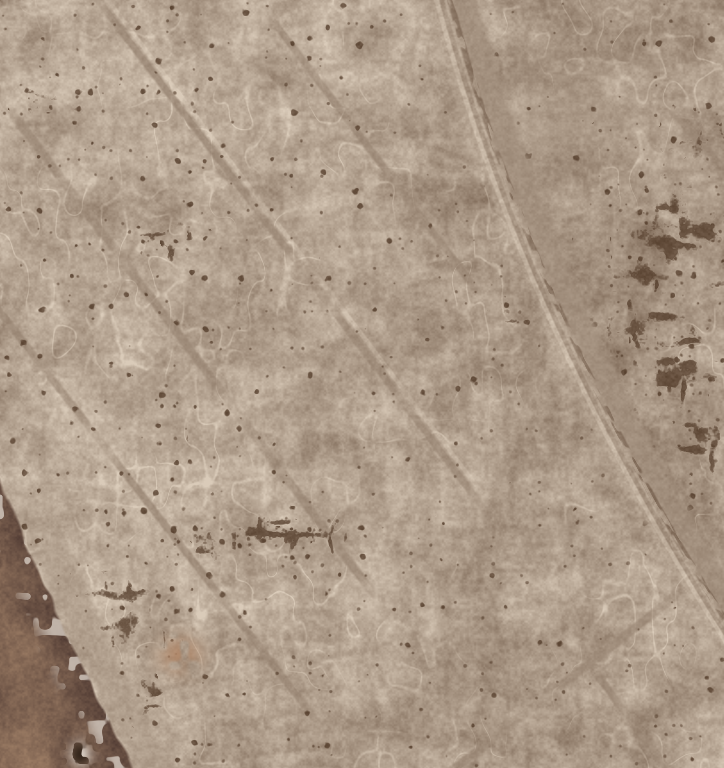
A WebGL 1 fragment shader for this texture:

```glsl
precision highp float;
// Dry, pale ground from above: a curved dirt road, straight wheel tracks, dark scrub
// and a brown field at the lower left. Layered value noise makes the soil, distance
// functions place the tracks, and jittered cells scatter the shrubs.

uniform vec2 u_resolution;

const vec3 SOIL_DARK = vec3(0.53, 0.45, 0.38);
const vec3 SOIL_PALE = vec3(0.82, 0.76, 0.69);
const vec3 SCRUB = vec3(0.34, 0.25, 0.18);
const vec3 FIELD_DARK = vec3(0.36, 0.27, 0.23);
const vec3 FIELD_TAN = vec3(0.59, 0.47, 0.38);
const vec3 CLAY = vec3(0.7, 0.52, 0.39);
const vec3 STONE = vec3(0.84, 0.8, 0.76);
const float MEAN_TONE = 0.53;
const float RUT = 0.0055;

vec2 p; // position in canvas heights, y measured down from the top

float hash(vec2 c) {
  vec3 q = fract(c.xyx * 0.1031);
  q += dot(q, q.yzx + 33.33);
  return fract((q.x + q.y) * q.z);
}

float noise(vec2 c) {
  vec2 i = floor(c), f = fract(c);
  f = f * f * (3.0 - 2.0 * f);
  return mix(mix(hash(i), hash(i + vec2(1, 0)), f.x),
             mix(hash(i + vec2(0, 1)), hash(i + vec2(1, 1)), f.x), f.y);
}

float fbm(vec2 c) {
  float sum = 0.0, amp = 0.533;
  for (int i = 0; i < 4; i++) {
    sum += amp * noise(c);
    c = mat2(1.6, 1.2, -1.2, 1.6) * c + 17.3;
    amp *= 0.5;
  }
  return sum;
}

// Soft elliptical weight around (x, y)
float spot(float x, float y, float rx, float ry) {
  vec2 d = (p - vec2(x, y)) / vec2(rx, ry);
  return exp(-dot(d, d));
}

// Line profile at distance d
float band(float d, float w) {
  return 1.0 - smoothstep(w * 0.5, w + 1.0 / u_resolution.y, abs(d));
}

// Worn straight track from (ax, ay) to (bx, by)
float track(float ax, float ay, float bx, float by, float w) {
  vec2 a = p - vec2(ax, ay), ab = vec2(bx - ax, by - ay);
  float h = clamp(dot(a, ab) / dot(ab, ab), 0.0, 1.0);
  float fade = smoothstep(0.0, 0.06, h) * smoothstep(1.0, 0.92, h);
  float worn = smoothstep(0.18, 0.58, noise(p * 23.0 + 5.0));
  return band(length(a - ab * h), w) * fade * (0.35 + 0.65 * worn);
}

// Round shrubs, one candidate per jittered cell
float shrubs(float cells, float chance) {
  vec2 id = floor(p * cells);
  float r = mix(0.07, 0.19, hash(id + 7.0));
  vec2 c = 0.25 + 0.5 * vec2(hash(id + 31.0), hash(id + 83.0));
  float d = length(fract(p * cells) - c) + 0.12 * (noise(p * 260.0) - 0.5);
  float aa = cells / u_resolution.y;
  return (1.0 - smoothstep(r - aa, r + aa, d)) * step(hash(id + 4.0), chance);
}

void main() {
  p = vec2(gl_FragCoord.x, u_resolution.y - gl_FragCoord.y) / u_resolution.y;
  vec2 warp = p + 0.018 * (vec2(noise(p * 30.0), noise(p * 30.0 + 41.0)) - 0.5);
  float road = 0.9 * (p.x - 0.573 - (0.262 + 0.225 * p.y) * p.y);
  float u = p.y - 0.625;
  float edge = 0.9 * (p.x - (0.4 + 0.18 * abs(u)) * u) + 0.006 * (noise(p * 45.0) - 0.5);
  float grain = 0.6 * noise(p * 210.0) + 0.4 * noise(p * 430.0) - 0.5;

  // Soil: broad patches, a loose square weave, grain and pale cracks
  float tone = MEAN_TONE + 0.45 * (fbm(p * 5.0 + 3.0) - 0.5);
  tone += 0.75 * (fbm(warp * 19.0) - 0.5) + 0.42 * grain;
  vec2 flat_ = vec2(24, 115);
  tone += 0.22 * (noise(warp * flat_) + noise(warp * flat_.yx + 9.0) - 1.0);
  float vein = abs(noise(warp * vec2(48, 34) + 60.0) - 0.5);
  tone += 0.28 * (1.0 - smoothstep(0.0, 0.07, vein)) * smoothstep(0.42, 0.66, fbm(p * 11.0 + 20.0));

  // Large light and dark areas
  tone += 0.12 * spot(0.1, 0.5, 0.25, 0.35) + 0.1 * spot(0.5, 0.64, 0.14, 0.16);
  tone -= 0.16 * spot(0.47, 0.42, 0.11, 0.08) + 0.1 * smoothstep(0.0, 0.05, road);
  tone = mix(tone, 0.44 + 0.25 * grain, 0.55 * spot(0.74, 0.15, 0.08, 0.08));

  // Straight wheel tracks and the arc at the upper right
  float ruts = track(0.12, -0.01, 0.64, 0.675, RUT);
  ruts = max(ruts, track(0.0, 0.126, 0.51, 0.805, RUT * 1.2));
  ruts = max(ruts, track(-0.02, 0.38, 0.425, 0.955, RUT));
  ruts = max(ruts, track(0.35, 0.02, 0.63, 0.39, RUT));
  ruts = max(ruts, track(0.58, 1.01, 0.89, 0.768, RUT * 1.2));
  ruts = max(ruts, track(0.775, 0.875, 0.875, 1.01, RUT));
  ruts = max(ruts, track(0.86, 0.128, 0.96, 0.24, RUT));
  float arc = 0.065 * (length((p - vec2(0.77, 0.13)) / vec2(0.112, 0.06)) - 1.0);
  ruts = max(ruts, 0.6 * band(arc, RUT) * step(p.y, 0.13) * step(p.x, 0.86));
  tone = mix(tone, 0.27 + 0.25 * grain, 0.8 * ruts);
  tone += 0.2 * track(0.128, -0.016, 0.648, 0.669, 0.003) * (1.0 - ruts);

  // Scrub: ragged strokes and round shrubs gather in a few places
  float dense = spot(0.9, 0.3, 0.09, 0.09) + spot(0.85, 0.46, 0.06, 0.1)
    + spot(0.91, 0.55, 0.04, 0.09) + 0.7 * spot(0.92, 0.16, 0.06, 0.03);
  dense += spot(0.34, 0.7, 0.13, 0.035) + spot(0.17, 0.79, 0.06, 0.07)
    + spot(0.224, 0.575, 0.02, 0.035) + spot(0.195, 0.9, 0.02, 0.035);
  dense += spot(0.23, 0.315, 0.05, 0.025) + 0.7 * spot(0.06, 0.14, 0.05, 0.025)
    + 0.7 * spot(0.665, 0.39, 0.02, 0.06);
  dense = min(dense, 1.0);
  vec2 lean = vec2(30, 90);
  float stroke = max(noise(warp * lean + 4.0), noise(warp * lean.yx + 8.0));
  float scrub = smoothstep(1.08, 1.24, stroke + 0.42 * dense + 0.3 * grain);
  scrub = max(scrub, shrubs(46.0, 0.14 - 0.1 * smoothstep(0.25, 0.7, p.x) + 0.3 * dense));
  scrub = max(scrub, 0.75 * shrubs(85.0, 0.07 + 0.15 * dense));
  scrub *= 1.0 - band(road - 0.015, 0.04);

  // Road: pale shoulder, smooth grey bed and dark wheel lines
  tone = mix(tone, 0.64 + 0.5 * grain, 0.65 * band(road, 0.018));
  tone = mix(tone, 0.34 + 0.25 * grain, 0.85 * band(road - 0.028, 0.021));
  tone += 0.22 * band(road + 0.004, 0.003) - 0.2 * band(road - 0.002, 0.003);
  tone -= 0.45 * band(road - 0.012, 0.004) * smoothstep(0.4, 0.7, noise(vec2(road * 300.0, p.y * 90.0)));
  tone = mix(tone, 0.48 + 0.3 * grain, 0.7 * band(edge - 0.025, 0.026) * smoothstep(0.6, 0.75, p.y));

  vec3 color = mix(SOIL_DARK, SOIL_PALE, clamp(tone, -0.4, 1.12));
  color = mix(color, SCRUB + 0.12 * grain, 0.82 * scrub);
  color = mix(color, CLAY, 0.75 * spot(0.235, 0.853, 0.025, 0.022) * smoothstep(0.3, 0.65, noise(p * 75.0)));

  // Brown field with a dark rim and pale stones
  float soil = 0.12 + fbm(p * 24.0) + 0.5 * grain - 0.45 * smoothstep(-0.07, 0.0, edge);
  vec3 field = mix(FIELD_DARK, FIELD_TAN, clamp(soil, -0.2, 1.1));
  float stones = smoothstep(0.7, 0.8, noise(p * 85.0 + 12.0));
  field = mix(field, STONE, 0.8 * stones * smoothstep(-0.05, -0.015, edge));
  vec3 boulder = mix(SCRUB * 0.6, STONE, smoothstep(0.5, 0.6, noise(p * 110.0)));
  field = mix(field, boulder, spot(0.105, 0.982, 0.014, 0.016));
  color = mix(color, field, 1.0 - smoothstep(-0.003, 0.002, edge));
  gl_FragColor = vec4(clamp(color, 0.0, 1.0), 1.0);
}
```
